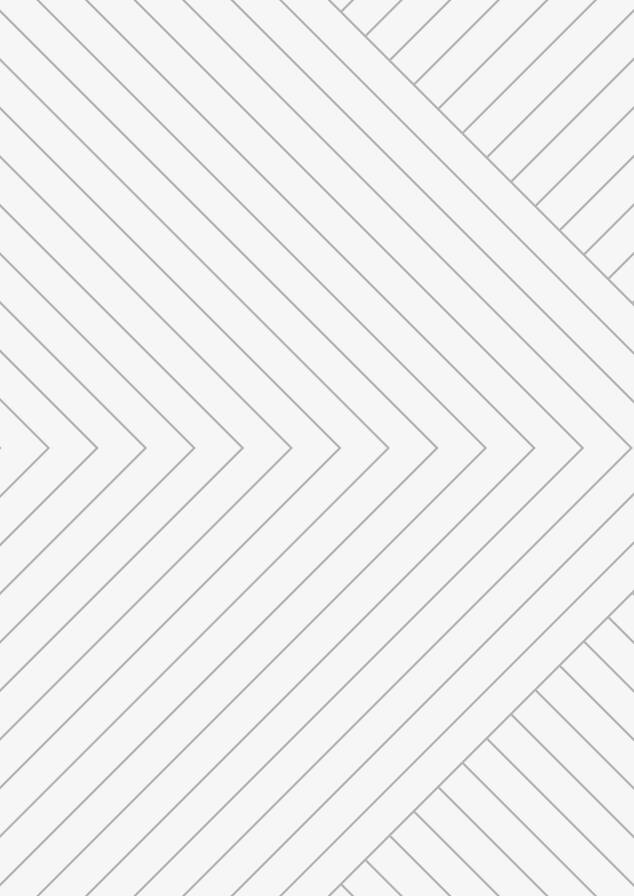
Write a Shadertoy shader that draws this pattern.

```glsl
// Nested right-pointing chevrons in thin grey line on pale paper.
// Folding the plane about its middle row turns each chevron into one diagonal;
// past the last chevron, evenly spaced ribs run at right angles to it.

#define PITCHES_TALL 18.45   // chevron spacings in the canvas height
#define LAST_CHEVRON 16.0    // index of the chevron that bounds the ribs
#define RIB_SHIFT 0.042      // offset of the ribs, in pitches
#define LINE_WIDTH 0.046     // stroke width, in pitches
#define PAPER_COLOR vec3(0.965)
#define LINE_COLOR vec3(0.70)

const float DIAGONAL = 0.70710678;

// Antialiased coverage of a stroke at distance d from its centre line
float stroke(float d, float pixel) {
    return clamp((0.5 * LINE_WIDTH - d) / pixel + 0.5, 0.0, 1.0);
}

void mainImage(out vec4 fragColor, in vec2 fragCoord) {
    // One unit is one pitch; the fold line is the middle row
    float pixel = PITCHES_TALL / iResolution.y;
    vec2 p = (fragCoord - vec2(0.0, 0.5 * iResolution.y)) * pixel;
    p.y = abs(p.y);

    // Chevrons at whole values of x + |y|, up to the last one
    float across = p.x + p.y;
    float nearest = min(floor(across + 0.5), LAST_CHEVRON);
    float chevrons = stroke(abs(across - nearest) * DIAGONAL, pixel);

    // Ribs at whole values of x - |y|, only beyond the last chevron
    float along = p.x - p.y - RIB_SHIFT;
    float ribs = stroke(abs(fract(along + 0.5) - 0.5) * DIAGONAL, pixel);
    float outside = (across - LAST_CHEVRON) * DIAGONAL;
    ribs *= clamp(outside / pixel + 0.5, 0.0, 1.0);

    fragColor = vec4(mix(PAPER_COLOR, LINE_COLOR, max(chevrons, ribs)), 1.0);
}
```
